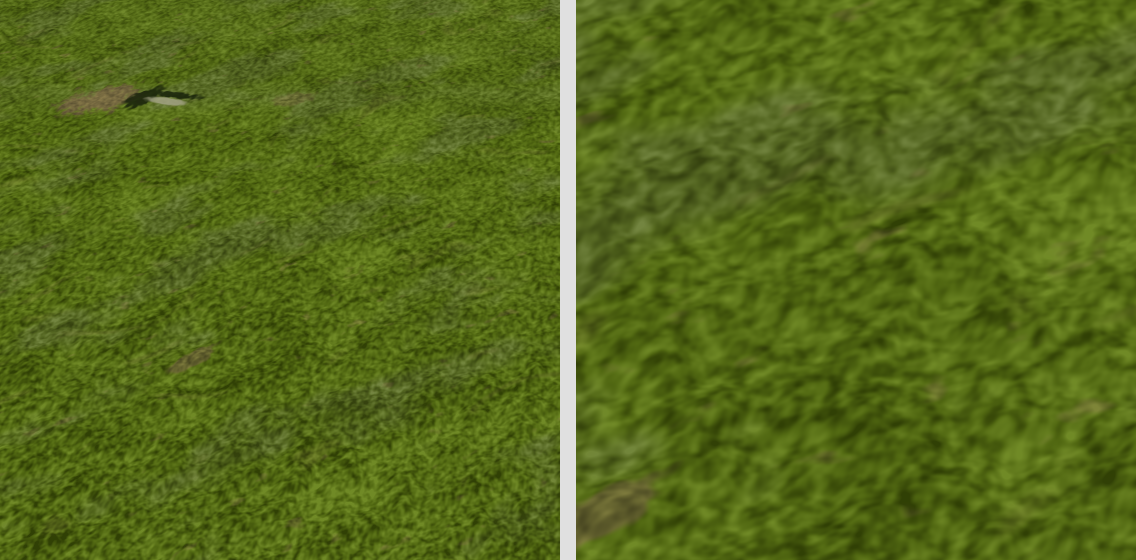
Left: the whole. Right: its middle third, enlarged.
Give the GLSL for this texture, as a WebGL 1 fragment shader.

```glsl
precision highp float;
// A sloping lawn seen in mild perspective: tufts of gradient noise shrink with
// distance, over slanted dull and lush bands, thin furrows and a few bare scars.
// One tone value picks the colour on a lush ramp and on a dry ramp.

uniform vec2 u_resolution;

const vec3 LUSH_SHADOW = vec3(0.19, 0.25, 0.02);
const vec3 LUSH_MID    = vec3(0.32, 0.41, 0.07);
const vec3 LUSH_LIGHT  = vec3(0.44, 0.54, 0.15);
const vec3 DULL_SHADOW = vec3(0.21, 0.26, 0.06);
const vec3 DULL_MID    = vec3(0.33, 0.40, 0.13);
const vec3 DULL_LIGHT  = vec3(0.45, 0.52, 0.25);
const vec3 DRY_SOIL    = vec3(0.46, 0.41, 0.25);
const vec3 PALE_STONE  = vec3(0.64, 0.64, 0.52);
const vec3 HOLLOW      = vec3(0.09, 0.13, 0.04);

const float HORIZON     = 2.4;   // height of the vanishing line
const float TUFT_FREQ   = 72.0;  // tufts across the near edge
const float TUFT_SLANT  = 0.6;   // lean of the tufts, radians
const float BAND_SLANT  = 0.38;  // direction of bands and furrows
const float GRAIN       = 0.78;  // contrast of the tufts
const float FINE_GRAIN  = 0.45;  // contrast of the blades
const float CLUMP       = 0.38;  // contrast of groups of tufts
const float FURROW_DARK = 0.30;

vec2 rotate(vec2 p, float angle) {
  float c = cos(angle), s = sin(angle);
  return vec2(c * p.x + s * p.y, c * p.y - s * p.x);
}

vec2 cellGradient(vec2 cell) {
  vec3 h = fract(cell.xyx * vec3(0.1031, 0.1030, 0.0973));
  h += dot(h, h.yzx + 33.33);
  float angle = 6.28318 * fract((h.x + h.y) * h.z);
  return vec2(cos(angle), sin(angle));
}

float gradientNoise(vec2 p) {
  vec2 i = floor(p), f = fract(p);
  vec2 w = f * f * f * (f * (f * 6.0 - 15.0) + 10.0);
  vec2 e = vec2(1.0, 0.0);
  float a = dot(cellGradient(i), f);
  float b = dot(cellGradient(i + e.xy), f - e.xy);
  float c = dot(cellGradient(i + e.yx), f - e.yx);
  float d = dot(cellGradient(i + e.xx), f - e.xx);
  return mix(mix(a, b, w.x), mix(c, d, w.x), w.y);
}

float layeredNoise(vec2 p) {
  float sum = 0.0, amplitude = 1.0;
  for (int i = 0; i < 3; i++) {
    sum += amplitude * gradientNoise(p);
    p = rotate(p, 0.5) * 2.03 + 17.3;
    amplitude *= 0.5;
  }
  return sum;
}

// Soft tilted ellipse whose rim is frayed by the given amount
float patchMask(vec2 p, vec2 centre, vec2 radii, float angle, float fray) {
  float d = length(rotate(p - centre, angle) / radii) + fray;
  return 1.0 - smoothstep(0.65, 1.2, d);
}

vec3 ramp(vec3 shadow, vec3 mid, vec3 light, float t) {
  return t < 0.5 ? mix(shadow, mid, t * 2.0) : mix(mid, light, t * 2.0 - 1.0);
}

void main() {
  vec2 uv = gl_FragCoord.xy / u_resolution;

  // Ground plane in perspective
  vec2 ground = vec2(uv.x - 0.5, uv.y) * HORIZON / (HORIZON - uv.y);
  vec2 tuftPos = rotate(ground, TUFT_SLANT) * vec2(0.85, 1.15) * TUFT_FREQ;

  // Tufts, blades and clumps
  float clump = layeredNoise(tuftPos * 0.2 + 40.0);
  tuftPos += 0.7 * clump;
  float tuft = gradientNoise(tuftPos + 90.0);
  float blade = gradientNoise(rotate(tuftPos, 0.9) * 1.9 + 150.0);
  float grain = GRAIN * tuft + FINE_GRAIN * blade * (1.0 - 0.4 * uv.y);

  // Broad slanted bands
  vec2 slope = rotate(ground, BAND_SLANT);
  float band = layeredNoise(slope * vec2(2.4, 6.5) + 5.0);
  float shade = layeredNoise(slope * vec2(3.5, 7.0) + 63.0);
  float crest = exp(-pow((uv.y - 0.825 + 0.03 * band) / 0.022, 2.0));
  float dull = smoothstep(-0.02, 0.45, band + 0.25 * clump);
  dull = clamp(dull + 0.5 * crest + 0.2 * smoothstep(0.7, 1.0, uv.y), 0.0, 1.0);

  // Thin broken furrows with a dry lip
  float ridge = gradientNoise(slope * vec2(3.0, 8.0) + 27.0) + 0.03 * clump;
  float broken = smoothstep(0.08, 0.35, layeredNoise(slope * vec2(6.0, 9.0) + 81.0));
  float furrow = broken * (1.0 - smoothstep(0.0, 0.07, abs(ridge)));
  float lip = broken * (1.0 - smoothstep(0.0, 0.08, abs(ridge + 0.1)));

  float tone = 0.52 + grain * mix(1.05, 0.7, uv.y) + CLUMP * clump * 0.7;
  tone += 0.24 * shade + 0.07 * (uv.y - 0.4) - FURROW_DARK * furrow;
  tone = clamp(tone, 0.0, 1.0);
  vec3 color = mix(ramp(LUSH_SHADOW, LUSH_MID, LUSH_LIGHT, tone),
                   ramp(DULL_SHADOW, DULL_MID, DULL_LIGHT, tone), dull);

  // Dry flecks and bare scars
  float fray = 0.7 * clump + 0.4 * tuft;
  vec3 soil = DRY_SOIL * (0.72 + 0.5 * tone);
  float fleck = smoothstep(0.42, 0.75, layeredNoise(slope * vec2(14.0, 30.0) + 11.0));
  float bare = patchMask(uv, vec2(0.18, 0.822), vec2(0.075, 0.021), 0.2, fray);
  bare = max(bare, 0.7 * patchMask(uv, vec2(0.34, 0.355), vec2(0.045, 0.012), 0.55, fray));
  bare = max(bare, 0.5 * patchMask(uv, vec2(0.52, 0.823), vec2(0.04, 0.011), 0.1, fray));
  color = mix(color, soil, max(bare, max(0.45 * fleck, 0.2 * lip)));

  // Shaded hollow and pale stone beside the largest scar
  float hollow = patchMask(uv, vec2(0.255, 0.826), vec2(0.04, 0.011), 0.4, fray);
  hollow = max(hollow, patchMask(uv, vec2(0.31, 0.831), vec2(0.042, 0.006), -0.1, fray));
  color = mix(color, HOLLOW, 0.85 * hollow);
  float stone = patchMask(uv, vec2(0.298, 0.819), vec2(0.034, 0.007), -0.12, 0.5 * fray);
  color = mix(color, PALE_STONE, 0.85 * stone);

  gl_FragColor = vec4(color, 1.0);
}
```
